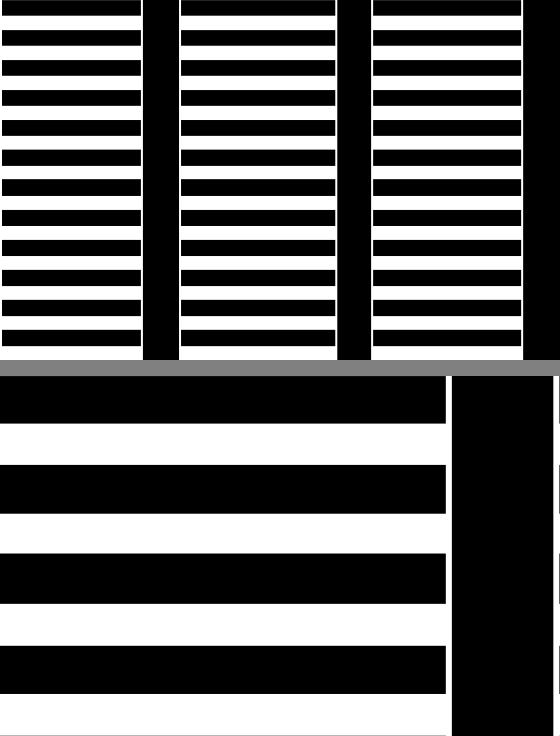
Top: the whole. Bottom: its middle third, enlarged.
Give the GLSL for this pattern, as a WebGL 1 fragment shader.

```glsl
precision highp float;

uniform vec2 u_resolution;

// Antialiased coverage of the interval from start to end
float span(float x, float start, float end, float pixel) {
    return clamp((x - start) / pixel + 0.5, 0.0, 1.0)
         * clamp((end - x) / pixel + 0.5, 0.0, 1.0);
}

// White panel, crossed by black slats that stop short of its sides
float panel(float x, float left, float right, float slat, float pixel) {
    float rim = 0.0036;
    float board = span(x, left, right, pixel);
    float inner = span(x, left + rim, right - rim, pixel);
    return board * (1.0 - inner * slat);
}

// Twelve slats counted from the top, slightly thicker toward the bottom
float slats(float depth, float pixel) {
    float row = floor(depth / 0.0833 + 0.24);
    float thicker = 0.0022 * (1.0 - step(0.5, abs(row - 6.0)))
                  + 0.0010 * (1.0 - step(0.5, abs(row - 5.0)));
    float top = 0.0004 + 0.08325 * row - thicker;
    float bottom = 0.0436 + 0.08345 * row;
    return span(depth, top, bottom, pixel) * step(row, 11.5);
}

void main() {
    vec2 uv = gl_FragCoord.xy / u_resolution;
    vec2 pixel = 1.0 / u_resolution;
    float slat = slats(1.0 - uv.y, pixel.y);

    // Three panels of unequal width between black columns
    float light = panel(uv.x, 0.0, 0.2552, slat, pixel.x)
                + panel(uv.x, 0.3197, 0.6023, slat, pixel.x)
                + panel(uv.x, 0.6627, 0.9342, slat, pixel.x);

    gl_FragColor = vec4(vec3(light), 1.0);
}
```
